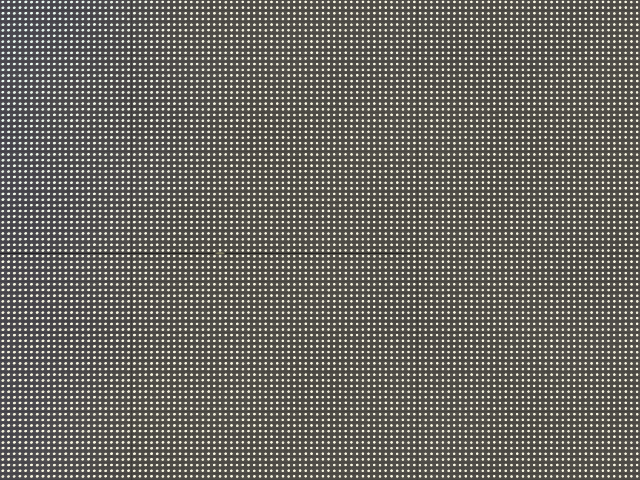
Reproduce this pattern procedurally as a WebGL 1 fragment shader.

```glsl
precision highp float;
// Unlit LED wall: a fine grid of pale round diodes on dark louvred panels with seams.

uniform vec2 u_resolution;

#define GRID vec2(112.0, 85.0)
#define ROW_PHASE 0.14
#define DOT_RADIUS 0.225
#define DOT_SOFTNESS 0.09
#define DOT_JITTER 0.025
#define GROOVE_DEPTH 0.035
#define SEAM_COLUMNS vec2(23.0, 73.0)
#define SEAM_ROW 40.0
#define PANEL_WARM vec3(0.315, 0.305, 0.285)
#define PANEL_COOL vec3(0.292, 0.285, 0.315)
#define DOT_WARM vec3(0.98, 0.97, 0.91)
#define DOT_COOL vec3(0.92, 0.98, 0.97)

vec2 hash2(vec2 p) {
  vec3 q = fract(p.xyx * vec3(0.1031, 0.1030, 0.0973));
  q += dot(q, q.yzx + 33.33);
  return fract((q.xx + q.yz) * q.zy);
}

float cornerSlope(vec2 corner, vec2 offset) {
  return dot(hash2(corner + 17.0) * 2.0 - 1.0, offset);
}

float gradientNoise(vec2 p) {
  vec2 i = floor(p), f = fract(p);
  vec2 w = f * f * f * (f * (f * 6.0 - 15.0) + 10.0);
  float low = mix(cornerSlope(i, f),
                  cornerSlope(i + vec2(1.0, 0.0), f - vec2(1.0, 0.0)), w.x);
  float high = mix(cornerSlope(i + vec2(0.0, 1.0), f - vec2(0.0, 1.0)),
                   cornerSlope(i + 1.0, f - 1.0), w.x);
  return mix(low, high, w.y);
}

// Soft line of the given half width, never thinner than the pixel allows.
float softLine(float distanceToLine, float halfWidth, float pixel) {
  return 1.0 - smoothstep(0.0, max(halfWidth, pixel), abs(distanceToLine));
}

void main() {
  vec2 uv = gl_FragCoord.xy / u_resolution;
  vec2 grid = uv * GRID - vec2(0.0, ROW_PHASE);
  vec2 pixel = GRID / u_resolution;
  vec2 id = floor(grid);
  vec2 random = hash2(id + 5.0);

  // Panel: cool at the left, warm elsewhere, with broad mottling
  float cool = 1.0 - smoothstep(0.0, 0.42, uv.x + 0.12 * (1.0 - uv.y));
  cool = clamp(cool + 0.35 * gradientNoise(uv * vec2(5.0, 4.0)), 0.0, 1.0);
  vec3 color = mix(PANEL_WARM, PANEL_COOL, cool);
  color += 0.025 * gradientNoise(uv * vec2(7.0, 5.0) + 9.0);
  color += 0.025 * gradientNoise(grid * vec2(0.8, 2.3));

  // Louvre grooves between rows
  float rowEdge = fract(grid.y + 0.5) - 0.5;
  float grooveWear = 0.75 + 0.5 * hash2(vec2(floor(grid.y + 0.5), 3.0)).x;
  color -= GROOVE_DEPTH * grooveWear * softLine(rowEdge, 0.16, pixel.y);

  // Module seams: faint uprights and one dark joint fading to the right
  float upright = max(softLine(grid.x - SEAM_COLUMNS.x, 0.14, pixel.x),
                      softLine(grid.x - SEAM_COLUMNS.y, 0.14, pixel.x));
  color -= 0.05 * upright;
  float jointReach = 1.0 - 0.8 * smoothstep(0.62, 0.67, uv.x);
  float joint = softLine(grid.y - SEAM_ROW, 0.24, pixel.y);
  color *= 1.0 - 0.5 * joint * jointReach;

  // Pale chip on the joint
  vec2 chip = abs(grid - vec2(38.5, SEAM_ROW)) / vec2(0.8, 0.2);
  float chipMask = 1.0 - smoothstep(0.6, 1.4, length(chip));
  color = mix(color, vec3(0.57, 0.56, 0.43), 0.75 * chipMask);

  // Diodes: slightly wider at the left, each a little displaced and dimmed
  vec2 offset = fract(grid) - 0.5 - (random - 0.5) * 2.0 * DOT_JITTER;
  float leftness = 1.0 - smoothstep(0.0, 0.55, uv.x);
  offset.x = (offset.x - 0.12 * leftness * offset.y) / (1.0 + 0.14 * leftness);
  float radius = DOT_RADIUS * (0.96 + 0.08 * random.x);
  float softness = max(DOT_SOFTNESS, 0.5 * max(pixel.x, pixel.y));
  float dotMask = 1.0 - smoothstep(radius - softness, radius + softness, length(offset));
  float coolTint = cool * smoothstep(0.25, 0.9, uv.y);
  vec3 dotColor = mix(DOT_WARM, DOT_COOL, coolTint) * (0.95 + 0.06 * random.y);
  dotColor.b -= 0.06 * smoothstep(0.05, 0.3, length(offset));
  color = mix(color, dotColor, dotMask);

  gl_FragColor = vec4(clamp(color, 0.0, 1.0), 1.0);
}
```
